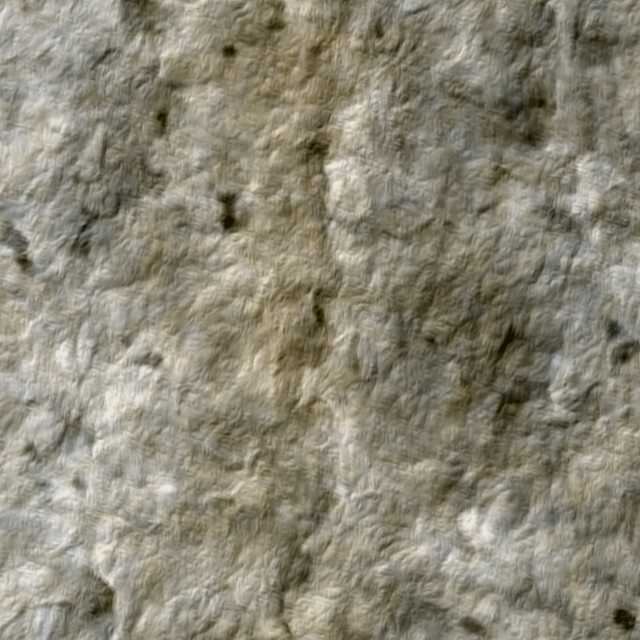
Write a three.js fragment shader that draws this texture.

```glsl
varying vec2 vUv;

#define SHADOW_COLOR vec3(0.20, 0.18, 0.09)
#define PALE_COLOR vec3(0.80, 0.78, 0.73)
#define OCHRE_SHIFT vec3(0.025, 0.0, -0.045)
#define LIGHT_DIR vec2(-0.55, 0.83)
#define LUMP_SCALE 7.0
#define LUMP_GAIN 0.53
#define LEDGE_HEIGHT 0.06
#define RELIEF_LIGHT 0.038
#define CAVITY_DEPTH 1.0
#define FAULT_STRENGTH 0.52
#define PIT_DEPTH 0.6
#define BASE_TONE 0.66

vec2 hashGradient(vec2 cell) {
  vec2 k = vec2(dot(cell, vec2(127.1, 311.7)), dot(cell, vec2(269.5, 183.3)));
  return fract(sin(k) * 43758.5453) * 2.0 - 1.0;
}

float noise(vec2 p) {
  vec2 i = floor(p);
  vec2 f = fract(p);
  vec2 u = f * f * f * (f * (f * 6.0 - 15.0) + 10.0);
  float a = dot(hashGradient(i), f);
  float b = dot(hashGradient(i + vec2(1.0, 0.0)), f - vec2(1.0, 0.0));
  float c = dot(hashGradient(i + vec2(0.0, 1.0)), f - vec2(0.0, 1.0));
  float d = dot(hashGradient(i + 1.0), f - 1.0);
  return mix(mix(a, b, u.x), mix(c, d, u.x), u.y);
}

vec2 warp(vec2 p) {
  return p + 0.04 * vec2(noise(p * 4.0), noise(p * 4.0 + 17.3))
           + 0.008 * vec2(noise(p * 19.0 + 5.1), noise(p * 19.0 + 41.7));
}

// Rounded lumps parted by creases, resting on broken ledges
float relief(vec2 p) {
  vec2 w = warp(p);
  float ledgeField = noise(w * vec2(7.0, 4.5) + 3.0) + 0.3 * noise(w * 21.0);
  float height = LEDGE_HEIGHT * smoothstep(-0.06, 0.06, ledgeField);
  vec2 q = w * vec2(1.1, 0.9) * LUMP_SCALE;
  mat2 turn = mat2(0.8, 0.6, -0.6, 0.8);
  float amplitude = 0.45;
  for (int i = 0; i < 5; i++) {
    float n = noise(q);
    height += amplitude * sqrt(n * n + 0.002);
    q = turn * q * 1.95 + 3.7;
    amplitude *= LUMP_GAIN;
  }
  return height;
}

// Steep fractures: a lit lip on the right, a shaded gap on the left
float faults(vec2 p) {
  float s = (p.x - 0.47 - 0.09 * p.y) * 3.2;
  s += 0.5 * noise(p * vec2(4.0, 3.0) + 9.0) + 0.22 * noise(p * 12.0);
  s += 0.1 * noise(p * 34.0);
  float f = fract(s);
  float lip = exp(-f * 10.0) * smoothstep(0.0, 0.05, f);
  float gap = exp((f - 1.0) * 9.0) * smoothstep(0.0, 0.05, 1.0 - f);
  float lipPresence = smoothstep(-0.25, 0.25, noise(p * 6.0 + 23.0));
  float gapPresence = smoothstep(-0.1, 0.3, noise(p * 7.0 + 61.0));
  return lip * lipPresence - 1.2 * gap * gapPresence;
}

float softSpot(vec2 p, vec2 center, vec2 radius) {
  vec2 d = (p - center) / radius;
  return exp(-dot(d, d));
}

void main() {
  vec2 p = vUv;
  vec2 q = warp(p);

  // Light from the upper left over the lumps
  float reach = 0.004;
  float height = relief(p);
  float slope = (height - relief(p + LIGHT_DIR * reach)) / reach;
  float tone = BASE_TONE + RELIEF_LIGHT * slope + CAVITY_DEPTH * (height - 0.21);

  // Broad weathering: pale left flank, shaded hollows on the right
  tone += 0.20 * (1.0 - smoothstep(0.0, 0.45, q.x)) - 0.03;
  tone -= 0.34 * softSpot(q, vec2(0.76, 0.42), vec2(0.18, 0.15));
  tone -= 0.28 * softSpot(q, vec2(0.80, 0.82), vec2(0.20, 0.09));
  tone += 0.36 * noise(p * 3.0 + 31.0) + 0.40 * noise(q * 8.0 + 12.0);
  tone += 0.26 * noise(q * 19.0 + 70.0) + 0.20 * noise(p * 44.0 + 26.0);

  // Fractures and dark pits
  tone += FAULT_STRENGTH * faults(p);
  float pitField = noise(q * vec2(13.0, 10.0) + 77.0) + 0.5 * noise(q * 31.0);
  tone -= PIT_DEPTH * smoothstep(0.32, 0.62, pitField);

  // Stone colour with an ochre seam and cool grey patches
  vec3 color = mix(SHADOW_COLOR, PALE_COLOR, clamp(tone, -0.2, 1.2));
  float ochre = 0.9 * softSpot(q, vec2(0.42, 0.5), vec2(0.15, 0.8)) - 0.25;
  ochre += 1.2 * noise(p * 5.0 + 50.0) + 1.3 * noise(q * 24.0 + 8.0);
  color += OCHRE_SHIFT * ochre;

  gl_FragColor = vec4(clamp(color, 0.0, 1.0), 1.0);
}
```
